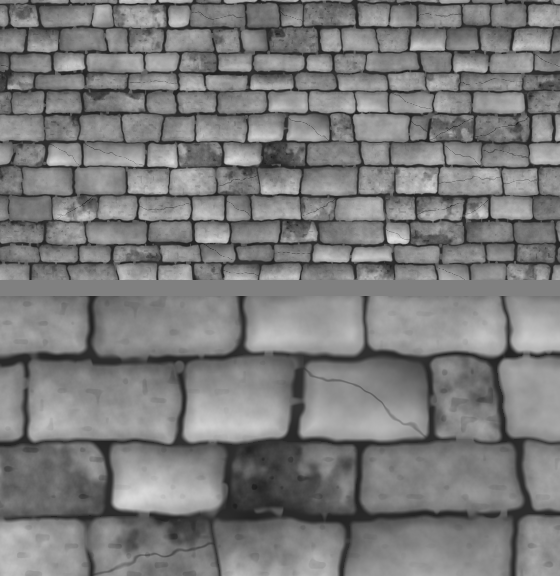
Top, the full canvas; bottom, a detail of the centre.
This texture is drawn by a WebGL 2 fragment shader. Its source:

```glsl
#version 300 es
precision highp float;

uniform vec2 u_resolution;
out vec4 fragColor;

// Each course: bottom edge, stones across, sideways shift in stones
const vec3 COURSES[13] = vec3[13](
    vec3(0.000, 14, 0.70), vec3(0.073, 14, 0.93), vec3(0.141, 12, 1.00),
    vec3(0.224, 14, 0.50), vec3(0.315, 12, 0.65), vec3(0.417, 13, 0.20),
    vec3(0.505, 14, 0.00), vec3(0.607, 13, 0.15), vec3(0.688, 13, 0.90),
    vec3(0.753, 14, 0.40), vec3(0.826, 16, 0.90), vec3(0.914, 15, 0.30),
    vec3(1.000, 14, 0.70));

float hash(vec2 p) {
    return fract(sin(dot(p, vec2(127.1, 311.7))) * 43758.5453);
}

float noise(vec2 p) {
    vec2 i = floor(p), f = fract(p);
    f = f * f * (3.0 - 2.0 * f);
    return mix(mix(hash(i), hash(i + vec2(1, 0)), f.x),
               mix(hash(i + vec2(0, 1)), hash(i + vec2(1, 1)), f.x), f.y);
}

float fbm(vec2 p) {
    float sum = 0.0, weight = 0.5;
    for (int k = 0; k < 4; k++) {
        sum += weight * noise(p);
        p = mat2(1.6, 1.2, -1.2, 1.6) * p + 7.3;
        weight *= 0.5;
    }
    return sum / 0.9375;
}

// Position of a leaning upright joint, in stones along its course
float joint(float i, float row, float count, float rise) {
    vec2 id = vec2(mod(i, count), row);
    return i + 0.54 * (hash(id + 3.7) - 0.5)
             + (hash(id + 19.1) - 0.5) * 0.14 * rise * count;
}

void main() {
    vec2 p = gl_FragCoord.xy / u_resolution.y;
    float wallWidth = u_resolution.x / u_resolution.y;

    // Uneven hand-cut edges
    vec2 wobble = vec2(noise(p * 24.0), noise(p * 24.0 + 41.0)) - 0.5;
    vec2 ragged = vec2(noise(p * 75.0 + 9.0), noise(p * 75.0 + 63.0)) - 0.5;
    vec2 w = p + wobble * 0.008 + ragged * 0.0035;
    w.y += 0.005 * (noise(p * 5.0 + 17.0) - 0.5);

    // Find the course
    float y = fract(w.y + 0.013);
    int row = 0;
    for (int k = 1; k < 12; k++) if (y >= COURSES[k].x) row = k;
    float r = float(row);
    float low = COURSES[row].x, high = COURSES[row + 1].x;
    float count = COURSES[row].y;
    float rise = y - 0.5 * (low + high);

    // Find the stone between two joints
    float u = w.x / wallWidth * count - COURSES[row].z;
    float i = floor(u);
    if (u < joint(i, r, count, rise)) i -= 1.0;
    else if (u >= joint(i + 1.0, r, count, rise)) i += 1.0;
    float left = joint(i, r, count, rise), right = joint(i + 1.0, r, count, rise);
    vec2 id = vec2(mod(i, count), r);
    float unit = wallWidth / count;

    // Depth inside a rounded stone, with a different gap on each side
    vec4 gap = 0.0015 + 0.0055 * pow(vec4(hash(id + 1.3), hash(id + 2.9),
                                          hash(id + 5.1), hash(id + 8.7)), vec4(1.6));
    vec2 inset = vec2(min((u - left) * unit - gap.x, (right - u) * unit - gap.y),
                      min(y - low - gap.z, high - y - gap.w));
    float radius = 0.007 + 0.009 * hash(id + 6.2);
    vec2 corner = radius - inset;
    float depth = radius - length(max(corner, 0.0)) - min(max(corner.x, corner.y), 0.0);

    // Stone face: own tone, slanted light, broad blotches
    vec2 local = vec2((u - left) / (right - left), (y - low) / (high - low)) - 0.5;
    vec2 grain = p + id * vec2(3.17, 5.43);
    float rough = hash(id + 11.4);
    float tone = 0.56 + 0.13 * (hash(id + 4.4) - 0.5);
    vec2 slope = vec2(hash(id + 7.7) - 0.5, hash(id + 9.9) - 0.85) * vec2(0.22, 0.34);
    tone += dot(local, slope);
    tone += 0.30 * (fbm(grain * 11.0) - 0.5) + 0.10 * (noise(p * 3.0) - 0.5);

    // Bright worn spots, dark stains and fine pitting
    tone += 0.17 * smoothstep(0.55, 0.95, hash(id + 15.2))
                 * smoothstep(0.35, -0.45, local.y + 0.5 * (noise(grain * 14.0) - 0.5));
    tone -= 0.20 * step(0.72, rough) * smoothstep(0.50, 0.66, fbm(grain * 16.0 + 31.0));
    tone += (0.06 + 0.16 * rough) * (fbm(grain * 65.0) - 0.5);
    tone -= 0.09 * rough * smoothstep(0.72, 0.86, noise(grain * 90.0));

    // A thin crack across a few stones
    float crack = abs(local.y - local.x * (rough - 0.5) * 2.0
                      + 0.5 * (fbm(grain * 18.0) - 0.5));
    tone -= 0.15 * step(0.84, hash(id + 23.6)) * smoothstep(0.035, 0.0, crack);

    // Rounded rim, then shadowed joints with small chips
    tone *= mix(0.82, 1.0, smoothstep(0.0, 0.018, depth));
    float chips = smoothstep(0.70, 0.88, noise(p * vec2(75.0, 48.0) + 5.0));
    float mortar = 0.13 + 0.07 * noise(p * 30.0) + 0.20 * chips;
    float soft = max(0.0035, 0.8 / u_resolution.y);
    float shade = mix(mortar, tone, smoothstep(-soft, soft, depth));
    fragColor = vec4(vec3(clamp(shade, 0.08, 0.86)), 1.0);
}
```
